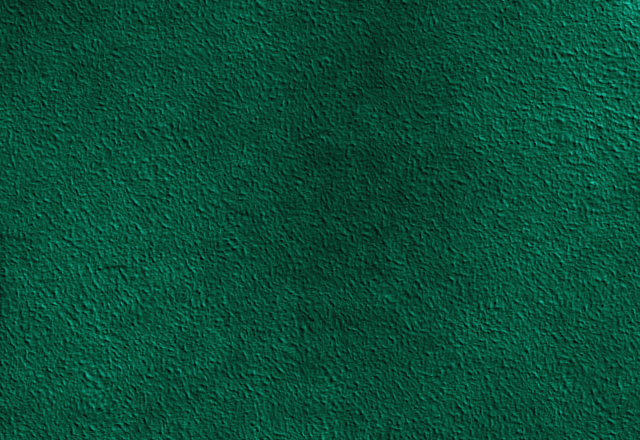
Reproduce this texture procedurally as a Shadertoy shader.

```glsl
// Rough green plaster under raking light.
// A height field of slanted, sharply creased noise, with trowel marks in two
// directions, is embossed toward the light and tinted by a broad shade map.

#define GRAIN 116.0         // grains per canvas height
#define RELIEF 0.68         // contrast of the embossing
#define LIGHT_STEP 0.0045   // emboss distance
#define LIGHT_DIR vec2(0.72, 0.69)
#define BASE_GREEN 0.303    // mean green level
#define CREASE 0.75         // strength of trowel creases
#define FOLD 0.60           // sharpness of the valleys between grains
#define SCRATCHES 5         // number of faint dark scratches

// Integer hash giving two values in 0..1
vec2 hash2(vec2 cell) {
    uvec2 q = uvec2(ivec2(cell)) * uvec2(1597u, 3812u) + uvec2(7919u, 104729u);
    q = q * 1664525u + 1013904223u;
    q.x += q.y * 1664525u;
    q.y += q.x * 1664525u;
    q ^= q >> 16u;
    q.x += q.y * 1664525u;
    q.y += q.x * 1664525u;
    q ^= q >> 16u;
    return vec2(q & 65535u) / 65535.0;
}

float cornerSlope(vec2 cell, vec2 offset) {
    return dot(hash2(cell) * 2.0 - 1.0, offset);
}

float gradientNoise(vec2 p) {
    vec2 i = floor(p), f = fract(p);
    vec2 u = f * f * f * (f * (f * 6.0 - 15.0) + 10.0);
    vec2 e = vec2(1.0, 0.0);
    float low = mix(cornerSlope(i, f), cornerSlope(i + e, f - e), u.x);
    float high = mix(cornerSlope(i + e.yx, f - e.yx), cornerSlope(i + 1.0, f - 1.0), u.x);
    return 1.2 * mix(low, high, u.y);
}

// Noise stretched along a direction
float slantedNoise(vec2 p, vec2 along, vec2 frequency) {
    vec2 across = vec2(-along.y, along.x);
    return gradientNoise(vec2(dot(p, along), dot(p, across)) * frequency);
}

// Round tops with sharp valleys
float folded(float n) {
    return n + FOLD * abs(n);
}

// Height of the plaster; weights select flat and steep creases
float plasterHeight(vec2 p, vec2 weights) {
    float h = folded(slantedNoise(p, vec2(0.60, -0.80), GRAIN * vec2(0.82, 1.08)));
    h += 0.60 * slantedNoise(p + 3.7, vec2(0.87, -0.49), GRAIN * vec2(1.60, 1.85));
    h += 0.45 * slantedNoise(p + 1.3, vec2(0.33, -0.94), GRAIN * vec2(0.40, 0.54));
    h += weights.x * folded(slantedNoise(p + 5.1, vec2(0.97, -0.24), GRAIN * vec2(0.28, 0.84)));
    h += weights.y * folded(slantedNoise(p + 7.9, vec2(0.39, -0.92), GRAIN * vec2(0.40, 0.88)));
    return h;
}

float glow(vec2 uv, vec2 center, vec2 radius) {
    vec2 d = (uv - center) / radius;
    return exp(-dot(d, d));
}

// Broad light and dark areas of the wall
float shadeMap(vec2 uv, vec2 p) {
    float shade = 1.0;
    shade += 0.23 * glow(uv, vec2(0.96, 0.78), vec2(0.20, 0.25));
    shade += 0.45 * glow(uv, vec2(1.0, 1.0), vec2(0.06, 0.07));
    shade += 0.14 * glow(uv, vec2(0.82, 0.42), vec2(0.16, 0.25));
    shade += 0.15 * glow(uv, vec2(0.12, 0.38), vec2(0.20, 0.35));
    shade -= 0.18 * glow(uv, vec2(0.58, 0.52), vec2(0.20, 0.30));
    shade -= 0.16 * glow(uv, vec2(0.60, 0.92), vec2(0.13, 0.25));
    shade -= 0.28 * glow(uv, vec2(0.0, 1.0), vec2(0.14, 0.18));
    shade -= 0.20 * glow(uv, vec2(0.0, 0.38), vec2(0.015, 0.12));
    shade += 0.12 * gradientNoise(p * 6.0 + 3.1);
    return shade + 0.18 * gradientNoise(p * 19.0 + 8.3);
}

// Thin, slightly bowed scratches scattered over the wall
float scratchMask(vec2 p, float aspect) {
    float mask = 0.0;
    for (int k = 0; k < SCRATCHES; k++) {
        vec2 seed = hash2(vec2(float(k), 57.0));
        vec2 shape = hash2(vec2(float(k), 91.0));
        vec2 along = normalize(vec2(1.0, shape.x - 0.5));
        vec2 d = p - seed * vec2(aspect, 1.0);
        float t = dot(d, along);
        float s = dot(d, vec2(-along.y, along.x)) + 2.0 * t * t;
        float halfLength = mix(0.03, 0.08, shape.y);
        float ends = 1.0 - smoothstep(0.5 * halfLength, halfLength, abs(t));
        mask = max(mask, ends * (1.0 - smoothstep(0.001, 0.004, abs(s))));
    }
    return mask;
}

// Tint from near-black green to pale jade
vec3 plasterColor(float green) {
    float red = 0.029 + 0.35 * pow(max(green - 0.28, 0.0), 2.0);
    float blue = green * (0.70 + 0.13 * smoothstep(0.30, 0.60, green));
    return vec3(red, green, blue);
}

void mainImage(out vec4 fragColor, in vec2 fragCoord) {
    vec2 uv = fragCoord / iResolution.xy;
    vec2 p = fragCoord / iResolution.y;

    // Bend the surface so grain and creases wander
    vec2 q = p + 0.012 * vec2(gradientNoise(p * 9.0), gradientNoise(p * 9.0 + 40.0));
    q += 0.003 * vec2(gradientNoise(p * 38.0 + 17.0), gradientNoise(p * 38.0 + 71.0));
    float flatCrease = 0.30 * smoothstep(0.3, 0.9, uv.y)
                     + glow(uv, vec2(0.95, 0.72), vec2(0.26, 0.28));
    float steepCrease = 0.65 * (1.0 - smoothstep(0.25, 0.75, uv.y));
    vec2 weights = CREASE * vec2(flatCrease, steepCrease);

    // Emboss: slopes facing the light brighten, others fall into shadow
    vec2 reach = 0.5 * LIGHT_STEP * normalize(LIGHT_DIR);
    float slope = plasterHeight(q - reach, weights) - plasterHeight(q + reach, weights);
    float tone = shadeMap(uv, p) * (1.0 + RELIEF * slope);
    tone *= 1.0 - 0.35 * scratchMask(q, iResolution.x / iResolution.y);

    fragColor = vec4(plasterColor(clamp(BASE_GREEN * tone, 0.05, 0.85)), 1.0);
}
```
